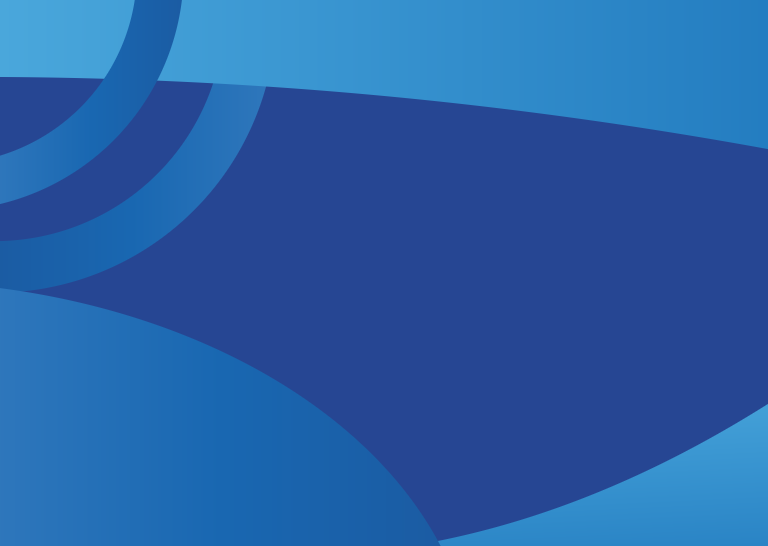
Give the GLSL for this background, as a Shadertoy shader.

```glsl
// Flat blue backdrop: sweeping curved panels with two arcs at the upper left.

const vec3 NAVY       = vec3(0.149, 0.275, 0.576);
const vec3 BLUE_LIGHT = vec3(0.180, 0.465, 0.735);
const vec3 BLUE_MID   = vec3(0.098, 0.405, 0.695);
const vec3 BLUE_DEEP  = vec3(0.105, 0.360, 0.640);
const vec3 SKY_LIGHT  = vec3(0.290, 0.655, 0.860);
const vec3 SKY_MID    = vec3(0.220, 0.580, 0.815);
const vec3 SKY_DEEP   = vec3(0.140, 0.490, 0.755);

// Antialiased coverage of the region where the field is negative
float coverage(float field) {
    float pixelStep = length(vec2(dFdx(field), dFdy(field)));
    return clamp(0.5 - field / max(pixelStep, 1e-5), 0.0, 1.0);
}

// Three-stop gradient with the middle colour at position middle
vec3 ramp(vec3 a, vec3 b, vec3 c, float middle, float t) {
    t = clamp(t, 0.0, 1.0);
    return t < middle ? mix(a, b, t / middle)
                      : mix(b, c, (t - middle) / (1.0 - middle));
}

vec3 blueRamp(float t) {
    return ramp(BLUE_LIGHT, BLUE_MID, BLUE_DEEP, 0.5, t);
}

vec3 skyRamp(float t) {
    return ramp(SKY_LIGHT, SKY_MID, SKY_DEEP, 0.45, t);
}

// Height of a parabola: coefficients are constant, linear, quadratic
float parabola(float x, vec3 k) {
    return k.x + x * (k.y + x * k.z);
}

float ellipseField(vec2 p, vec2 center, vec2 radii) {
    return length((p - center) / radii) - 1.0;
}

float ringField(vec2 p, vec2 center, float radius, float halfWidth) {
    return abs(length(p - center) - radius) - halfWidth;
}

void mainImage(out vec4 fragColor, in vec2 fragCoord) {
    // Canvas height is one unit
    vec2 p = fragCoord / iResolution.y;
    float across = fragCoord.x / iResolution.x;
    vec3 color = NAVY;

    // Lower arc, tucked below the other panels
    float lowerArc = ringField(p, vec2(-0.0092, 0.979), 0.4679, 0.0473);
    color = mix(color, blueRamp(1.0 - p.x / 0.487), coverage(lowerArc));

    // Upper sky panel
    float skyEdge = parabola(p.x, vec3(0.859, -0.005, -0.0632));
    color = mix(color, skyRamp(across), coverage(skyEdge - p.y));

    // Upper arc, laid over the sky
    float upperArc = ringField(p, vec2(-0.1026, 1.0531), 0.3962, 0.0428);
    color = mix(color, blueRamp(p.x / 0.335), coverage(upperArc));

    // Lower right corner
    float cornerEdge = parabola(p.x - 0.802, vec3(0.0092, 0.2, 0.356));
    float cornerShade = 0.8 - 2.6 * p.y + 0.12 * (p.x - 1.1);
    float corner = coverage(p.y - cornerEdge) * step(0.6, p.x);
    color = mix(color, skyRamp(cornerShade), corner);

    // Lower left dome
    float dome = ellipseField(p, vec2(-0.2015, -0.2454), vec2(1.0707, 0.7308));
    color = mix(color, blueRamp(p.x / 0.802), coverage(dome));

    fragColor = vec4(color, 1.0);
}
```
